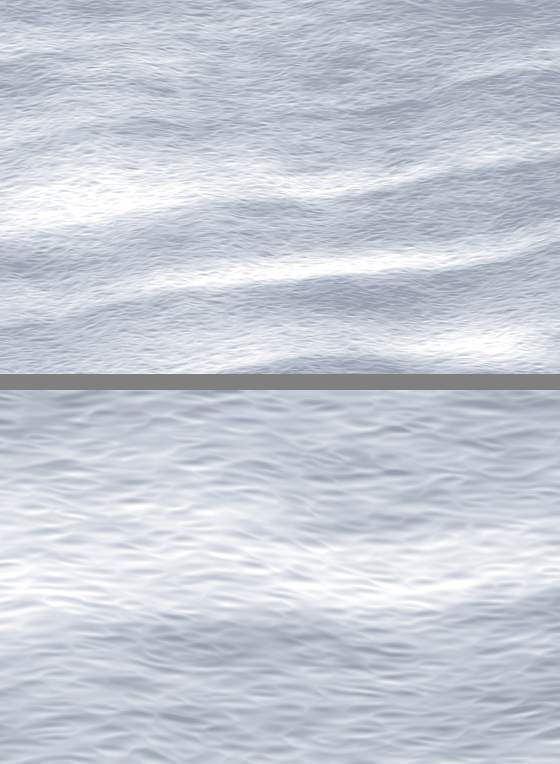
Top, the full canvas; bottom, a detail of the centre.
A Shadertoy shader for this texture:

```glsl
const vec3 SHADOW = vec3(0.60, 0.63, 0.69);
const vec3 WATER = vec3(0.78, 0.805, 0.85);
const vec3 GLARE = vec3(1.0);

vec3 hash3(vec2 cell) {
    vec3 h = fract(cell.xyx * vec3(0.1031, 0.1030, 0.0973));
    h += dot(h, h.yxz + 33.33);
    return fract((h.xxy + h.yzz) * h.zyx);
}

vec2 rotate(vec2 p, float angle) {
    float c = cos(angle), s = sin(angle);
    return vec2(c * p.x + s * p.y, c * p.y - s * p.x);
}

// Cellular noise: signed soft blobs, one per jittered cell
float blobNoise(vec2 p) {
    vec2 cell = floor(p), local = fract(p);
    float sum = 0.0;
    for (int y = -1; y <= 1; y++) {
        for (int x = -1; x <= 1; x++) {
            vec2 offset = vec2(x, y);
            vec3 h = hash3(cell + offset + 200.0);
            vec2 d = offset + h.xy - local;
            float falloff = max(0.0, 1.0 - dot(d, d));
            sum += (2.0 * h.z - 1.0) * falloff * falloff;
        }
    }
    return sum;
}

// Ridged ripples, stretched sideways and crossing at small angles
float ripples(vec2 p, float coarseness) {
    float height = 0.0, frequency = 17.0;
    for (int i = 0; i < 5; i++) {
        float k = float(i);
        float angle = 0.03 + 0.13 * sin(k * 2.4);
        vec2 q = rotate(p, angle) * frequency * vec2(0.25, 1.0);
        float ridge = 1.0 - abs(blobNoise(q + k * 17.3));
        float weight = mix(coarseness, 1.0, k / 4.0);
        height += 0.45 * weight * (ridge - 0.63);
        frequency *= 1.8;
    }
    return height;
}

// Slow sideways bending of the surface
vec2 bend(vec2 p) {
    float lift = 0.016 * sin(p.x * 5.3 + p.y * 4.0 + 0.6)
               + 0.006 * sin(p.x * 11.7 - p.y * 9.0 + 2.0)
               + 0.002 * sin(p.x * 29.0 + p.y * 17.0);
    return p + vec2(0.012 * sin(p.y * 19.0 + p.x * 3.0), lift);
}

// Tilted swell: crisp lower edge, slow fade upward
float swell(vec2 p, float tilt, float period) {
    float phase = fract((p.y - tilt * p.x - 0.13) / period);
    return smoothstep(0.0, 0.16, phase) * (1.0 - phase) - 0.42;
}

float glow(vec2 p, vec2 center, vec2 size, float angle) {
    vec2 d = rotate(p - center, angle) / size;
    return exp(-dot(d, d));
}

void mainImage(out vec4 fragColor, in vec2 fragCoord) {
    vec2 p = fragCoord / iResolution.y;
    vec2 surface = bend(p);

    // Broad light and shade
    float patches = blobNoise(rotate(surface, 0.1) * vec2(2.2, 7.0) + 4.0);
    float wavelets = blobNoise(rotate(surface, 0.06) * vec2(5.0, 17.0) + 9.0);
    float tone = 0.736 - 0.04 * (p.x - 0.75);
    tone += (0.18 + 0.07 * sin(p.x * 3.1 - p.y * 5.0)) * swell(surface, 0.13, 0.23);
    tone += 0.05 * patches + 0.035 * wavelets;

    // Sun glare on the crests
    tone += 0.17 * glow(surface, vec2(0.28, 0.47), vec2(0.50, 0.11), 0.10);
    tone += 0.20 * glow(surface, vec2(0.95, 0.285), vec2(0.42, 0.045), 0.10);
    tone += 0.24 * glow(surface, vec2(1.28, 0.08), vec2(0.24, 0.05), -0.04);
    tone += 0.12 * glow(surface, vec2(0.32, 0.84), vec2(0.30, 0.06), 0.06);
    tone += 0.10 * glow(surface, vec2(0.55, 0.20), vec2(0.28, 0.06), 0.20);

    // Shaded troughs
    tone -= 0.09 * glow(surface, vec2(0.95, 0.80), vec2(0.26, 0.05), -0.05);
    tone -= 0.08 * glow(surface, vec2(0.10, 0.94), vec2(0.35, 0.05), 0.02);
    tone -= 0.07 * glow(surface, vec2(1.05, 0.39), vec2(0.38, 0.05), 0.10);
    tone -= 0.07 * glow(surface, vec2(0.15, 0.30), vec2(0.35, 0.05), 0.05);

    // Ripple crests and their relief, lit from above
    float coarseness = mix(0.40, 0.95, smoothstep(0.1, 0.6, p.y));
    float height = ripples(surface, coarseness);
    float above = ripples(surface + vec2(-0.001, 0.0036), coarseness);
    tone += 0.10 * height + 0.165 * (height - above);

    vec3 color = mix(SHADOW, WATER, clamp((tone - 0.60) / 0.18, 0.0, 1.0));
    color = mix(color, GLARE, clamp((tone - 0.78) / 0.22, 0.0, 1.0));
    fragColor = vec4(color, 1.0);
}
```
